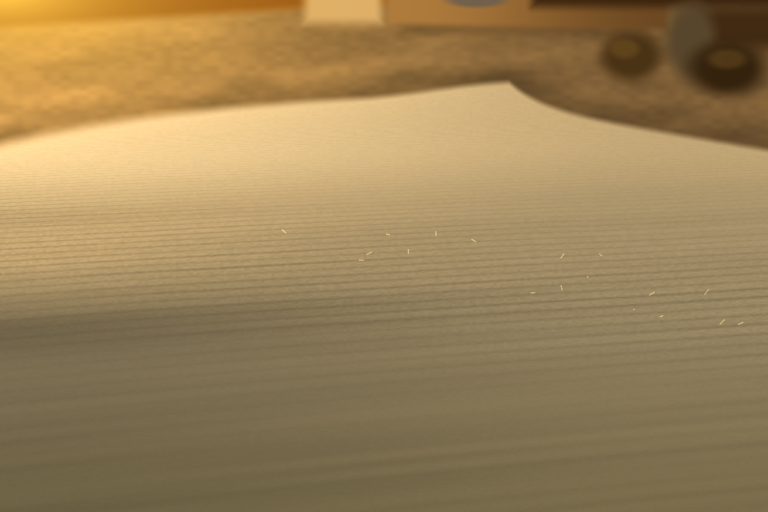
This texture is drawn by a Shadertoy shader. Its source:

```glsl
// A pale planed board in low warm light, seen close with a shallow depth of field.
// The grain is a perspective-spaced line pattern, sharp only in a focal band; behind
// the board's curved rim lie blurred cloth, wooden blocks and a glow at upper left.

float hash(vec2 p) {
    vec3 q = fract(p.xyx * 0.1031);
    q += dot(q, q.yzx + 33.33);
    return fract((q.x + q.y) * q.z);
}

float noise(vec2 p) {
    vec2 i = floor(p), f = fract(p);
    f = f * f * (3.0 - 2.0 * f);
    return mix(mix(hash(i), hash(i + vec2(1, 0)), f.x),
               mix(hash(i + vec2(0, 1)), hash(i + vec2(1, 1)), f.x), f.y);
}

// Soft-edged masks for out-of-focus shapes
float softBox(vec2 p, vec2 halfSize, float blur) {
    vec2 d = abs(p) - halfSize;
    float dist = length(max(d, 0.0)) + min(max(d.x, d.y), 0.0);
    return 1.0 - smoothstep(-blur, blur, dist);
}

float softBlob(vec2 p, vec2 radius) {
    return 1.0 - smoothstep(0.55, 1.3, length(p / radius));
}

float segment(vec2 p, vec2 a, vec2 b) {
    vec2 pa = p - a, ba = b - a;
    return length(pa - ba * clamp(dot(pa, ba) / dot(ba, ba), 0.0, 1.0));
}

// Height of the far rim: a slow rise to a corner, then a hollow falling away
float rimHeight(float x) {
    float rise = 0.717 + 0.115 * (1.0 - exp(-2.2 * x)) + 0.02 * smoothstep(0.7, 1.0, x);
    float fall = 0.773 - 0.17 * (x - 1.11) + 0.05 * exp(-16.0 * (x - 0.99));
    return min(rise, fall);
}

vec3 background(vec2 p) {
    // Cloth with soft folds and a coarse weave
    vec3 col = mix(vec3(0.80, 0.59, 0.32), vec3(0.48, 0.36, 0.21), smoothstep(0.0, 1.15, p.x));
    float folds = noise(vec2(p.x * 9.0 + p.y * 8.0, p.y * 34.0 - p.x * 5.0));
    float weave = noise(vec2(p.x * 55.0, p.y * 105.0));
    col *= 0.85 + 0.22 * folds + 0.10 * weave;
    col *= 1.0 - 0.18 * smoothstep(0.06, 0.0, p.y - rimHeight(p.x));

    // Wall strip, pale offcut and long block along the top
    float wall = smoothstep(-0.014, 0.014, p.y - 0.948 - 0.06 * p.x);
    col = mix(col, vec3(0.57, 0.31, 0.06), wall);
    col = mix(col, vec3(0.86, 0.68, 0.42), softBox(p - vec2(0.67, 0.99), vec2(0.075, 0.035), 0.016));
    vec2 block = p - vec2(1.03, 0.985 - 0.02 * (p.x - 1.03));
    vec3 blockColor = mix(vec3(0.66, 0.46, 0.23), vec3(0.42, 0.28, 0.13), smoothstep(0.8, 1.3, p.x));
    col = mix(col, vec3(0.35, 0.24, 0.12), 0.5 * softBox(block + vec2(0.0, 0.04), vec2(0.24, 0.012), 0.02));
    col = mix(col, blockColor, softBox(block, vec2(0.275, 0.038), 0.012));
    col = mix(col, vec3(0.42, 0.36, 0.30), softBlob(p - vec2(0.93, 1.0), vec2(0.06, 0.015)));
    col = mix(col, vec3(0.22, 0.13, 0.05), softBox(p - vec2(1.29, 1.005), vec2(0.25, 0.018), 0.016));

    // Dark clamps at the right
    col = mix(col, vec3(0.25, 0.16, 0.07), softBox(p - vec2(1.44, 0.945), vec2(0.09, 0.045), 0.03));
    col = mix(col, vec3(0.34, 0.27, 0.17), softBlob(p - vec2(1.35, 0.92), vec2(0.05, 0.08)));
    col = mix(col, vec3(0.28, 0.19, 0.08), softBlob(p - vec2(1.232, 0.89), vec2(0.062, 0.05)));
    col = mix(col, vec3(0.42, 0.30, 0.12), 0.6 * softBlob(p - vec2(1.22, 0.905), vec2(0.03, 0.02)));
    col = mix(col, vec3(0.20, 0.13, 0.05), softBlob(p - vec2(1.42, 0.867), vec2(0.078, 0.055)));
    col = mix(col, vec3(0.38, 0.27, 0.12), 0.6 * softBlob(p - vec2(1.42, 0.885), vec2(0.04, 0.02)));

    // Lamp glow in the corner
    float glow = exp(-length((p - vec2(0.0, 1.02)) * vec2(3.6, 9.0)));
    return mix(col, vec3(1.0, 0.76, 0.27), min(1.0, 1.25 * glow));
}

vec3 board(vec2 p) {
    float across = smoothstep(0.0, 1.4, p.x);
    // Light fades from the rim, over a ridge, into shade
    vec3 shade = mix(vec3(0.45, 0.40, 0.28), vec3(0.52, 0.46, 0.34), smoothstep(0.0, 0.35, p.y));
    shade *= 0.95 + 0.10 * across;
    vec3 lit = mix(vec3(0.76, 0.64, 0.44), vec3(0.67, 0.58, 0.42), across);
    vec3 rim = mix(vec3(0.97, 0.83, 0.59), vec3(0.76, 0.65, 0.46), across);
    float ridge = 0.42 + 0.03 * smoothstep(0.0, 0.7, p.x);
    float softness = mix(0.10, 0.22, across);
    vec3 col = mix(shade, lit, smoothstep(ridge - softness, ridge + softness, p.y));
    col = mix(col, rim, smoothstep(0.58, 0.73, p.y + 0.03 * (1.0 - across)));
    col *= 1.0 - 0.13 * exp(-pow((p.y - 0.35 - 0.07 * p.x) / 0.05, 2.0)) * (1.0 - across);
    float depth = rimHeight(p.x) - p.y;
    col += vec3(0.12, 0.08, 0.04) * exp(-depth * 22.0) * (1.0 - across);

    // Grain lines crowd together with distance
    float focus = exp(-pow((p.y - 0.455 + 0.06 * (p.x - 0.75)) / 0.12, 2.0));
    float v = p.y - p.x * (0.07 + 0.12 * (0.4 - p.y)) + 0.003 * noise(p * vec2(4.0, 9.0));
    float ring = -log(max(0.78 - v, 0.05)) / 0.042;
    float strength = 0.35 + 0.65 * noise(vec2(floor(ring) * 7.3, p.x * 2.0));
    float line = pow(0.5 + 0.5 * cos(6.2832 * (fract(ring) - 0.5)), 3.0);
    col *= 1.0 - (0.13 * focus + 0.018) * strength * (line - 0.25);
    float streaks = noise(vec2(p.x * 1.3, v * 60.0)) - 0.5;
    col *= 1.0 + 0.06 * streaks * (1.0 - smoothstep(0.5, 0.7, p.y));
    float fibre = noise(vec2(p.x * 150.0, v * 330.0)) - 0.5;
    col *= 1.0 + (0.025 + 0.05 * focus) * fibre;

    // Loose wood shreds in the focal band
    for (int i = 0; i < 18; i++) {
        float k = float(i);
        vec2 at = vec2(0.5 + 1.0 * hash(vec2(k, 3.0)), 0.0);
        at.y = 0.60 - 0.13 * at.x + 0.12 * (hash(vec2(k, 8.0)) - 0.5);
        vec2 reach = vec2(0.009, 0.008) * (vec2(hash(vec2(k, 15.0)), hash(vec2(k, 21.0))) - 0.5);
        float shred = 1.0 - smoothstep(0.0004, 0.0024, segment(p, at - reach, at + reach));
        col += vec3(0.20, 0.17, 0.10) * shred;
    }
    return col;
}

void mainImage(out vec4 fragColor, in vec2 fragCoord) {
    vec2 p = fragCoord / iResolution.y;
    float rimBlur = mix(0.018, 0.009, smoothstep(0.0, 0.9, p.x));
    float onBoard = 1.0 - smoothstep(-rimBlur, rimBlur, p.y - rimHeight(p.x));
    fragColor = vec4(clamp(mix(background(p), board(p), onBoard), 0.0, 1.0), 1.0);
}
```
